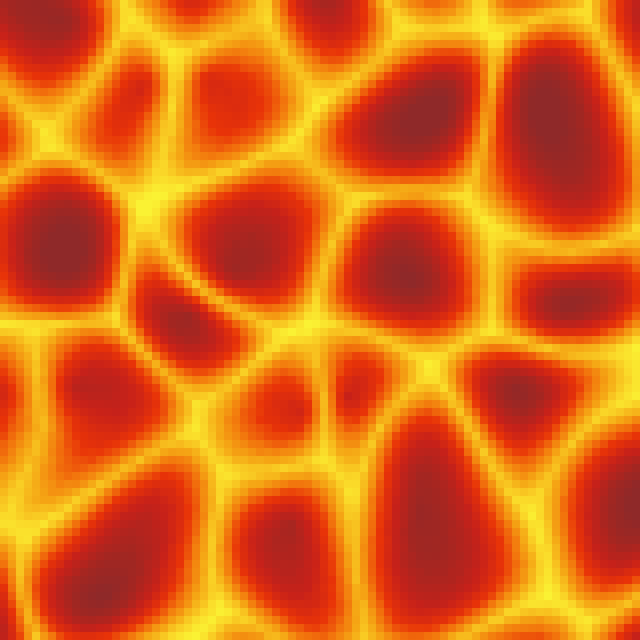
Give the GLSL for this texture, as a three.js fragment shader.

```glsl
// Glowing lava: dark red rounded cells between hot yellow seams, drawn as a coarse mosaic.
varying vec2 vUv;

float hash(vec2 p) {
  vec3 q = fract(vec3(p.xyx) * 0.1031);
  q += dot(q, q.yzx + 33.33);
  return fract((q.x + q.y) * q.z);
}

vec2 hash2(vec2 p) {
  return vec2(hash(p), hash(p + 47.3));
}

float noise(vec2 p) {
  vec2 i = floor(p), f = fract(p);
  f = f * f * (3.0 - 2.0 * f);
  return mix(mix(hash(i), hash(i + vec2(1.0, 0.0)), f.x),
             mix(hash(i + vec2(0.0, 1.0)), hash(i + 1.0), f.x), f.y);
}

// Depth into a rounded Voronoi cell: near 0 on seams, below 0 where seams meet
float cellDepth(vec2 p) {
  const float sharpness = 7.0;
  vec2 base = floor(p);
  float total = 0.0, nearest = 0.0;
  for (int y = -2; y <= 2; y++) {
    for (int x = -2; x <= 2; x++) {
      vec2 cell = base + vec2(float(x), float(y));
      vec2 center = cell + 0.5 + 0.72 * (hash2(cell + 20.0) - 0.5);
      center.x += 0.4 * mod(cell.y, 2.0);
      float weight = exp(-sharpness * distance(p, center));
      total += weight;
      nearest = max(nearest, weight);
    }
  }
  return -log(max((total - nearest) / nearest, 0.0001)) / sharpness;
}

float ramp(float from, float to, float x) {
  return clamp((x - from) / (to - from), 0.0, 1.0);
}

// Molten yellow at the seams, cooling to dark red in the cores
vec3 lavaColor(float depth) {
  vec3 color = mix(vec3(0.98, 0.95, 0.20), vec3(0.98, 0.85, 0.16), ramp(-0.14, -0.05, depth));
  color = mix(color, vec3(0.96, 0.65, 0.08), ramp(-0.05, 0.055, depth));
  color = mix(color, vec3(0.95, 0.47, 0.05), ramp(0.055, 0.14, depth));
  color = mix(color, vec3(0.91, 0.20, 0.03), ramp(0.14, 0.25, depth));
  color = mix(color, vec3(0.78, 0.13, 0.10), ramp(0.25, 0.39, depth));
  color = mix(color, vec3(0.64, 0.15, 0.13), ramp(0.39, 0.55, depth));
  return mix(color, vec3(0.56, 0.16, 0.16), ramp(0.55, 0.72, depth));
}

void main() {
  // Snap to mosaic tiles, with a thin smooth step between neighbours
  const float tiles = 80.0;
  vec2 grid = vUv * tiles;
  vec2 edge = floor(grid + 0.5);
  vec2 tile = edge - 0.5 + smoothstep(-0.08, 0.08, grid - edge);

  // Bend the cells so that they become uneven and elongated
  vec2 p = tile / tiles * 4.1 + 3.0;
  vec2 bend = vec2(noise(p * 0.9 + 5.0), noise(p * 0.9 + 31.0)) - 0.5;
  float depth = cellDepth(p + 0.65 * bend);

  // Uneven heat and a faint grain per tile
  depth += 0.09 * (noise(p * 1.7 + 60.0) - 0.5);
  depth += 0.02 * (hash(floor(grid) + 9.0) - 0.5);

  gl_FragColor = vec4(lavaColor(depth), 1.0);
}
```
